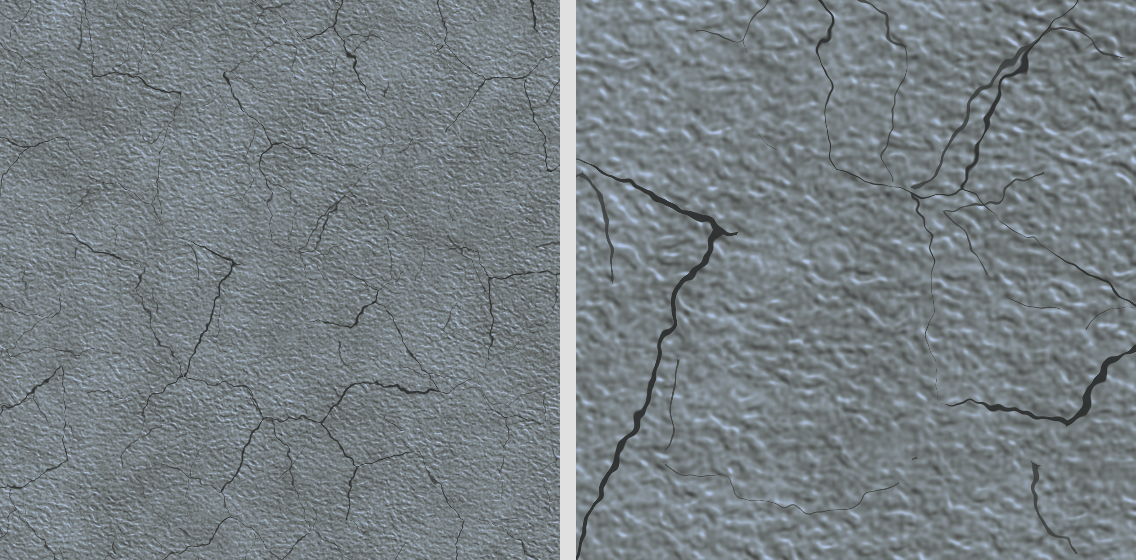
Left, the full canvas; right, a detail of the centre.
This texture is drawn by a WebGL 2 fragment shader. Its source:

```glsl
#version 300 es
precision highp float;
// Rough blue-grey plaster with embossed grain and a broken network of thin dark cracks.

uniform vec2 u_resolution;
out vec4 fragColor;

vec2 hash2(vec2 cell) {
    vec3 h = fract(cell.xyx * vec3(0.1031, 0.1030, 0.0973));
    h += dot(h, h.yzx + 33.33);
    return fract((h.xx + h.yz) * h.zy);
}

float cornerSlope(vec2 cell, vec2 offset) {
    return dot(hash2(cell) * 2.0 - 1.0, offset);
}

// Gradient noise, roughly -0.7 to 0.7
float noise(vec2 p) {
    vec2 i = floor(p), f = p - i;
    vec2 u = f * f * f * (f * (f * 6.0 - 15.0) + 10.0);
    vec2 e = vec2(0.0, 1.0);
    return mix(mix(cornerSlope(i, f), cornerSlope(i + e.yx, f - e.yx), u.x),
               mix(cornerSlope(i + e, f - e), cornerSlope(i + 1.0, f - 1.0), u.x), u.y);
}

vec2 noise2(vec2 p) {
    return vec2(noise(p), noise(p + vec2(37.4, 71.8)));
}

// Plateaus and dents of the surface, stretched sideways and tilted
float height(vec2 p) {
    vec2 q = mat2(0.95, 0.31, -0.31, 0.95) * p + 20.0;
    q += 0.005 * noise2(q * 50.0);
    float coarse = smoothstep(-0.28, 0.28, noise(q * vec2(92.0, 132.0)));
    return coarse + 0.6 * noise(q * vec2(200.0, 250.0));
}

// Cell borders, each kept or dropped and given its own width
float cracks(vec2 p, float scale, float keep, float halfWidth, float pixel) {
    vec2 q = p * scale + 40.0;
    vec2 home = floor(q), nearest = home, toNearest = vec2(8.0);
    for (int y = -1; y <= 1; y++)
    for (int x = -1; x <= 1; x++) {
        vec2 cell = home + vec2(x, y);
        vec2 d = cell + hash2(cell) - q;
        if (dot(d, d) < dot(toNearest, toNearest)) {
            toNearest = d;
            nearest = cell;
        }
    }
    float taper = smoothstep(-0.45, 0.25, noise(p * scale * 0.9 + 9.0));
    taper *= 0.8 + 0.8 * noise(p * 90.0);
    float ink = 0.0;
    for (int y = -2; y <= 2; y++)
    for (int x = -2; x <= 2; x++) {
        vec2 cell = nearest + vec2(x, y);
        if (cell == nearest) continue;
        vec2 d = cell + hash2(cell) - q;
        float border = dot(0.5 * (toNearest + d), normalize(d - toNearest)) / scale;
        vec2 edge = hash2(cell + nearest + 5.0);
        float w = halfWidth * (0.45 + edge.y * edge.y) * taper;
        float line = clamp((w - border) / pixel + 0.5, 0.0, 1.0);
        ink = max(ink, line * step(edge.x, keep) * smoothstep(0.0, 0.3, taper));
    }
    return ink;
}

// Neutral darks rising to bluish highlights
vec3 stoneColor(float shade) {
    float s = clamp((shade - 0.27) / 0.35, 0.0, 1.2);
    return vec3(shade, shade + 0.01 + 0.05 * pow(s, 1.4), shade + 0.01 + 0.13 * pow(s, 2.3));
}

void main() {
    vec2 p = gl_FragCoord.xy / u_resolution.y;
    float pixel = 1.0 / u_resolution.y;

    // Relief lit from the upper right
    vec2 light = vec2(0.0006, 0.0010);
    float relief = height(p - light) - height(p + light);
    float roughness = 1.0 + 0.6 * noise(p * 6.0 + 3.0);
    float shade = 0.463 + 0.15 * relief * roughness;
    shade += 0.05 * smoothstep(0.35, 0.9, relief) * roughness;

    // Fine grit and broad stains
    shade += 0.11 * noise(p * 240.0 + 11.0);
    shade += 0.06 * noise(p * 4.0 + 17.0) + 0.055 * noise(p * 13.0 + 29.0);
    shade += 0.05 * noise(p * 34.0 + 43.0);

    // Main cracks and short hairlines along jagged paths
    vec2 path = p + 0.028 * noise2(p * 11.0 + 5.0) + 0.010 * noise2(p * 48.0 + 8.0);
    path += 0.003 * noise2(p * 130.0 + 2.0);
    float crack = cracks(path, 7.0, 0.7, 0.0019, pixel);
    float hairline = cracks(path + 3.7, 12.0, 0.33, 0.0013, pixel);
    shade = mix(shade, 0.17, 0.92 * crack);
    shade = mix(shade, 0.22, 0.8 * hairline * (1.0 - crack));

    fragColor = vec4(stoneColor(clamp(shade, 0.15, 0.68)), 1.0);
}
```
